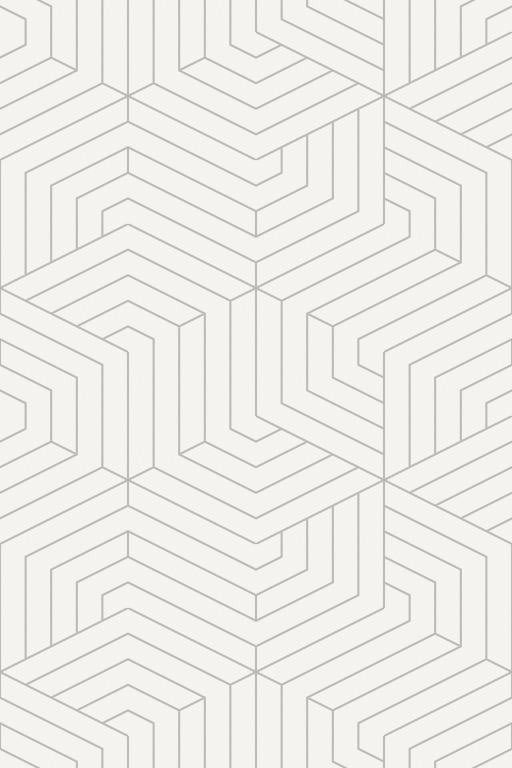
Reproduce this pattern procedurally as a WebGL 1 fragment shader.

```glsl
precision highp float;
// Fine grey line-work on warm white: hexagons whose six triangles carry
// parallel stripes. Each triangle's stripes follow one of its two spokes, and
// a bit mask per hexagon picks which, so stripes fold into nested bands.

uniform vec2 u_resolution;

const vec2 BANDS = vec2(20.0, 30.0);   // stripe bands across and down
const float FIRST_ROW = 11.25;         // height of a row of hexagon centres
const float SIDE = 5.0;                // bands per hexagon side
const float HALF_WIDTH = 0.041;        // half a line, in bands
const float PI = 3.14159265;
const float SQUEEZE = 0.8660254;       // turns the cells into regular hexagons
const vec3 PAPER = vec3(0.957, 0.953, 0.941);
const vec3 LINE = vec3(0.735, 0.73, 0.72);

float cross2(vec2 a, vec2 b) { return a.x * b.y - a.y * b.x; }

float hexNorm(vec2 p) {
  p = abs(p);
  return max(p.x, p.y + 0.5 * p.x);
}

// Spoke k of a hexagon, one band long; k = 0 points right and up.
vec2 spoke(float k) {
  float angle = (k + 0.5) * PI / 3.0;
  return vec2(cos(angle) / SQUEEZE, sin(angle));
}

float maskBit(float mask, float k) {
  return mod(floor((mask + 0.5) / exp2(mod(k, 6.0))), 2.0);
}

float segmentDistance(vec2 p, vec2 a, vec2 b) {
  vec2 ab = b - a;
  return length(p - a - ab * clamp(dot(p - a, ab) / dot(ab, ab), 0.0, 1.0));
}

// A spoke is either whole or cut to its first and third bands.
float spokeDistance(vec2 p, vec2 dir, bool whole) {
  if (whole) return segmentDistance(p, vec2(0.0), dir * SIDE);
  return min(segmentDistance(p, vec2(0.0), dir),
             segmentDistance(p, dir * 2.0, dir * 3.0));
}

// Stripes parallel to dir, counted by the signed band number.
float stripeDistance(float band, vec2 dir) {
  float nearest = clamp(floor(band + 0.5), 0.0, SIDE - 1.0);
  return abs(band - nearest) / length(dir);
}

float hexagonDistance(vec2 p, float mask) {
  float angle = atan(p.y, p.x * SQUEEZE);
  float k = mod(floor(angle * 3.0 / PI - 0.5), 6.0);
  vec2 first = spoke(k);
  vec2 second = spoke(k + 1.0);
  if (maskBit(mask, k) > 0.5) {
    bool whole = maskBit(mask, k + 5.0) > 0.5;
    return min(stripeDistance(cross2(p, second), second),
               spokeDistance(p, first, whole));
  }
  bool whole = maskBit(mask, k + 1.0) < 0.5;
  return min(stripeDistance(cross2(first, p), first),
             spokeDistance(p, second, whole));
}

float patternDistance(vec2 p) {
  // Two interleaved rows of centres; keep the nearer one.
  vec2 pitch = vec2(2.0, 3.0) * SIDE;
  vec2 evenCell = floor(p / pitch + vec2(0.0, 0.5));
  vec2 oddCell = floor(p / pitch + vec2(0.5, 0.0));
  vec2 evenPos = p - (evenCell + vec2(0.5, 0.0)) * pitch;
  vec2 oddPos = p - (oddCell + vec2(0.0, 0.5)) * pitch;
  bool even = hexNorm(evenPos) < hexNorm(oddPos);
  // Masks alternate along each row: folded and pinwheel, then mixed and folded.
  float column = mod(even ? evenCell.x : oddCell.x, 2.0);
  float mask = even ? mix(21.0, 63.0, column) : mix(53.0, 42.0, column);
  return hexagonDistance(even ? evenPos : oddPos, mask);
}

// Faint paper tooth from layered sines.
float paperGrain(vec2 p) {
  float coarse = sin(p.x * 23.0 + 2.0 * sin(p.y * 9.0));
  float fine = sin(p.y * 31.0 + 2.0 * sin(p.x * 13.0));
  return 0.5 * (coarse + fine);
}

void main() {
  vec2 p = gl_FragCoord.xy / u_resolution * BANDS;
  float pixel = BANDS.x / u_resolution.x;
  float d = patternDistance(p - vec2(0.0, FIRST_ROW));
  float ink = 1.0 - smoothstep(-0.6 * pixel, 0.6 * pixel, d - HALF_WIDTH);
  vec3 color = mix(PAPER, LINE, ink) + 0.003 * paperGrain(p);
  gl_FragColor = vec4(color, 1.0);
}
```
